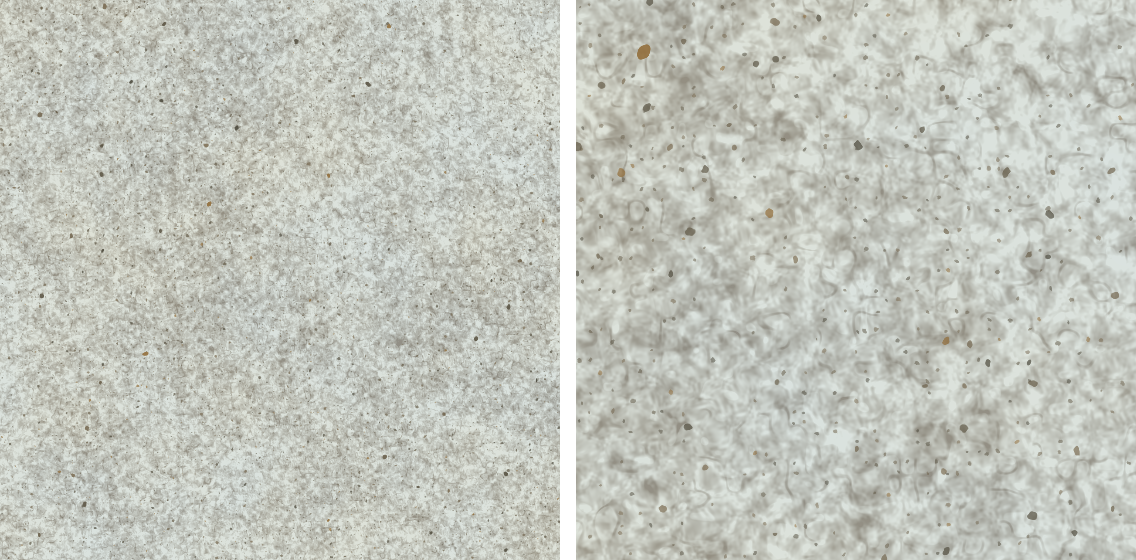
Left, the full canvas; right, a detail of the centre.
A Shadertoy shader for this texture:

```glsl
// Weathered pale concrete: faint clouds, crisp sandy grain, tiny pits and ochre grit

float hash(vec2 p) {
    return fract(sin(dot(p, vec2(127.1, 311.7))) * 43758.5453);
}

float noise(vec2 p) {
    vec2 cell = floor(p), f = fract(p);
    f = f * f * (3.0 - 2.0 * f);
    return mix(mix(hash(cell), hash(cell + vec2(1, 0)), f.x),
               mix(hash(cell + vec2(0, 1)), hash(cell + vec2(1, 1)), f.x), f.y);
}

// Rotated octaves, result centred on zero
float fbm(vec2 p, int octaves, float gain) {
    float sum = 0.0, amplitude = 0.5, total = 0.0;
    for (int i = 0; i < octaves; i++) {
        sum += amplitude * (noise(p) - 0.5);
        total += amplitude;
        amplitude *= gain;
        p = mat2(1.6, 1.2, -1.2, 1.6) * p + 17.3;
    }
    return sum / total;
}

// One oval pit in some of the cells: x = coverage, y = random tint
vec2 pits(vec2 p, float cells, float share, float radius) {
    vec2 q = p * cells, id = floor(q);
    vec2 centre = 0.3 + 0.4 * vec2(hash(id + 3.1), hash(id + 7.7));
    float angle = 6.2832 * hash(id + 11.3);
    vec2 d = fract(q) - centre;
    d = mat2(cos(angle), sin(angle), -sin(angle), cos(angle)) * d;
    d.x *= 1.0 + 0.8 * hash(id + 19.9);
    float size = radius * (0.5 + 0.5 * hash(id + 23.5));
    float wobble = 0.6 * size * (noise(q * 7.0) - 0.5);
    float edge = 0.7 * cells / iResolution.y;
    float present = step(hash(id + 31.7), share);
    return vec2(present * (1.0 - smoothstep(-edge, edge, length(d) + wobble - size)),
                hash(id + 41.2));
}

void mainImage(out vec4 fragColor, in vec2 fragCoord) {
    vec2 p = fragCoord / iResolution.y;

    // Broad clouds, blotches and sand grain
    float clouds = fbm(p * 5.0 + 2.0, 4, 0.6);
    float blotches = fbm(p * 26.0 + 40.0, 3, 0.6);
    vec2 bent = p + 0.004 * vec2(noise(p * 90.0), noise(p * 90.0 + 33.0));
    float grain = fbm(bent * 125.0 + 9.0, 3, 0.85);
    float tone = 0.77 + 0.48 * clouds + 0.5 * blotches + 1.75 * grain;

    // Broken crevices between small pale flakes
    float crevice = 1.0 - smoothstep(0.02, 0.13, abs(noise(bent * 105.0 + 60.0) - 0.5));
    tone -= 0.42 * crevice * smoothstep(0.4, 0.7, noise(p * 85.0 + 5.0));
    tone += 0.25 * smoothstep(0.65, 0.8, noise(bent * 150.0 + 71.0));

    // Dark tones run warm, light ones cool
    tone = clamp(tone, -0.15, 1.15);
    vec3 color = mix(vec3(0.61, 0.60, 0.555), vec3(0.83, 0.85, 0.82), tone);
    color += vec3(0.03, 0.0, -0.045) * fbm(p * 7.0 + 90.0, 4, 0.6);

    // Pits from pinholes to the few large ones
    float crowding = 0.3 + 1.4 * noise(p * 14.0 + 13.0);
    for (int i = 0; i < 3; i++) {
        float level = float(i);
        vec2 pit = pits(p + 0.37 * level, 165.0 / pow(2.1, level),
                        crowding * (0.11 - 0.042 * level), 0.26 - 0.035 * level);
        vec3 pitColor = mix(vec3(0.27, 0.26, 0.21), vec3(0.50, 0.43, 0.32), pit.y);
        pitColor = mix(pitColor, vec3(0.56, 0.41, 0.20), step(0.93, pit.y));
        color = mix(color, pitColor, pit.x * (0.5 + 0.17 * level));
    }

    fragColor = vec4(color, 1.0);
}
```
